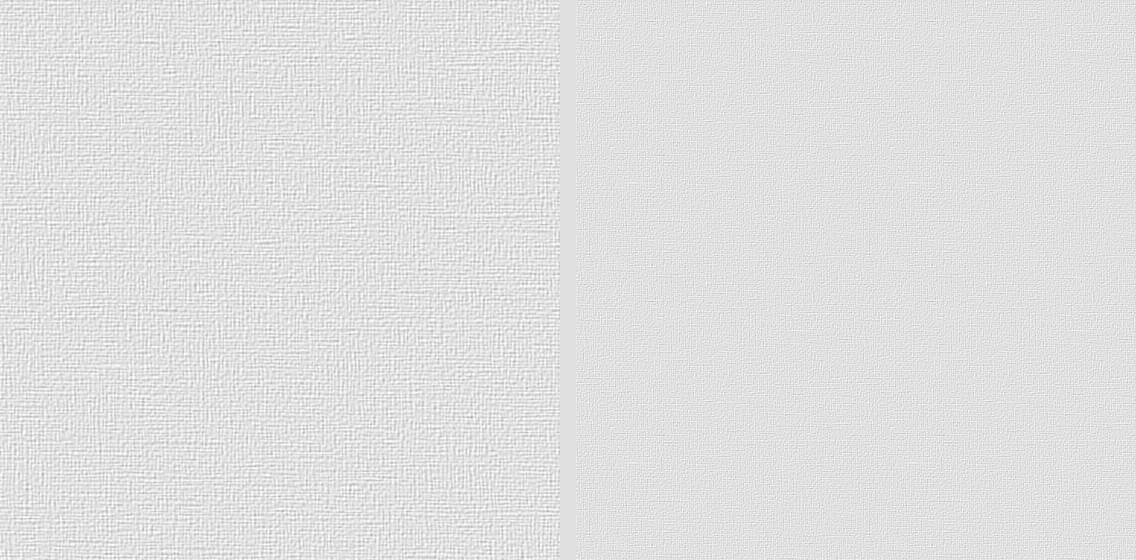
Left: one tile. Right: repeated 2 by 2.
Write a Shadertoy shader that draws this texture.

```glsl
#define THREADS vec2(140.0, 148.0)
#define WOBBLE 0.66
#define WEFT 0.72
#define WARP 0.58
#define PATCHES 0.65
#define GRAIN 1.6
#define GRAIN_CELLS 184.0
#define PAPER 0.882
#define CONTRAST 0.062
#define SKEW 0.05

const float TAU = 6.2831853;

// Integer hash giving a unit gradient per lattice cell
vec2 latticeGradient(vec2 cell, float seed) {
    uvec2 q = uvec2(ivec2(cell)) + uvec2(uint(seed) * 977u);
    uint h = q.x * 1597334677u ^ q.y * 3812015801u;
    h = (h ^ (h >> 15)) * 2246822519u;
    h = (h ^ (h >> 13)) * 3266489917u;
    h ^= h >> 16;
    float angle = TAU * float(h & 65535u) / 65536.0;
    return vec2(cos(angle), sin(angle));
}

float corner(vec2 cell, vec2 offset, vec2 f, vec2 cells, float seed) {
    return dot(latticeGradient(mod(cell + offset, cells), seed), f - offset);
}

// Gradient noise that wraps after a whole number of cells
float wrapNoise(vec2 uv, vec2 cells, float seed) {
    vec2 p = uv * cells;
    vec2 cell = floor(p);
    vec2 f = p - cell;
    vec2 w = f * f * f * (f * (f * 6.0 - 15.0) + 10.0);
    float low = mix(corner(cell, vec2(0, 0), f, cells, seed),
                    corner(cell, vec2(1, 0), f, cells, seed), w.x);
    float high = mix(corner(cell, vec2(0, 1), f, cells, seed),
                     corner(cell, vec2(1, 1), f, cells, seed), w.x);
    return mix(low, high, w.y);
}

// Slope of the embossed cloth towards the light
float relief(vec2 uv) {
    // Nearly straight threads with uneven spacing
    float warpPhase = THREADS.x * uv.x + WOBBLE * wrapNoise(uv, vec2(64, 14), 1.0);
    float weftPhase = THREADS.y * uv.y + WOBBLE * wrapNoise(uv, vec2(7, 68), 2.0);

    // Patches where one thread direction dominates, and uneven pressing
    float dominance = PATCHES * wrapNoise(uv, vec2(9, 17), 3.0);
    float warp = WARP - dominance + wrapNoise(uv, vec2(70, 44), 4.0);
    float weft = WEFT + dominance + wrapNoise(uv, vec2(28, 74), 5.0);

    // Fine embossed fibre grain
    vec2 cells = vec2(GRAIN_CELLS);
    vec2 toLight = vec2(-0.35, 0.35) / GRAIN_CELLS;
    float grain = wrapNoise(uv - toLight, cells, 6.0)
                - wrapNoise(uv + toLight, cells, 6.0);

    return max(warp, 0.0) * sin(TAU * warpPhase)
         + max(weft, 0.0) * sin(TAU * weftPhase)
         + GRAIN * grain;
}

void mainImage(out vec4 fragColor, in vec2 fragCoord) {
    // Four samples per pixel soften the threads
    float tone = 0.0;
    for (int i = 0; i < 4; i++) {
        vec2 jitter = vec2(i & 1, i >> 1) * 0.5 - 0.25;
        float slope = relief((fragCoord + jitter) / iResolution.xy);
        tone += 0.25 * (PAPER + CONTRAST * (slope - SKEW * slope * slope));
    }
    fragColor = vec4(vec3(clamp(tone, 0.0, 0.985)), 1.0);
}
```
